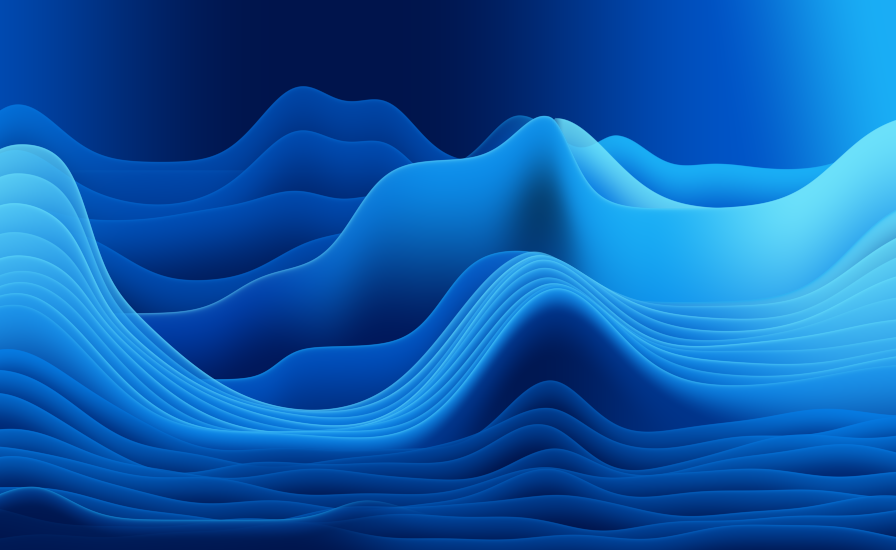
Write a Shadertoy shader that draws this background.

```glsl
// Flowing translucent blue waves and ridges beneath a navy to cyan sky.

const vec3 NAVY  = vec3(0.00, 0.08, 0.30);
const vec3 DEEP  = vec3(0.00, 0.19, 0.52);
const vec3 BLUE  = vec3(0.00, 0.33, 0.78);
const vec3 AZURE = vec3(0.02, 0.49, 0.90);
const vec3 CYAN  = vec3(0.10, 0.68, 0.96);
const vec3 PALE  = vec3(0.42, 0.88, 0.98);

// Bell curve with its own width on each side
float bump(float x, float center, float left, float right) {
    float d = (x - center) / (x < center ? left : right);
    return exp(-d * d);
}

// Soft rise from 0 to 1
float rise(float x, float center, float width) {
    return 1.0 / (1.0 + exp((center - x) / width));
}

float layeredSines(float x, float seed) {
    return 0.55 * sin(x * 11.0 + seed) + 0.30 * sin(x * 23.0 - seed * 1.7)
         + 0.15 * sin(x * 41.0 + seed * 2.9);
}

// Lays a fill below a ridge; depth is vertical, the rim is slope corrected
vec3 paint(vec3 behind, vec3 fill, float alpha, vec3 rim, float glow, float depth) {
    float slope = length(vec2(dFdx(depth), dFdy(depth))) * iResolution.y;
    float d = depth / max(slope, 0.001);
    float soft = 0.8 / iResolution.y;
    float mask = smoothstep(-soft, soft, d);
    float line = exp(-abs(d) / 0.003) + 0.2 * exp(-abs(d) / 0.014);
    vec3 color = mix(behind, fill, alpha * mask);
    return mix(color, rim, clamp(glow * line, 0.0, 1.0) * mask);
}

vec3 sky(vec2 p) {
    vec3 color = mix(BLUE * 0.95, NAVY, smoothstep(-0.08, 0.30, p.x));
    color = mix(color, BLUE, smoothstep(0.45, 0.84, p.x));
    return mix(color, CYAN, smoothstep(0.80, 1.0, p.x + 0.12 * (p.y - 0.85)));
}

float farRidge(float x) {
    return 0.705 + 0.105 * bump(x, 0.02, 0.06, 0.065)
         + 0.135 * bump(x, 0.335, 0.062, 0.06) + 0.10 * bump(x, 0.43, 0.05, 0.05);
}

float backRidge(float x) {
    return 0.69 + 0.10 * bump(x, 0.58, 0.05, 0.06) + 0.06 * bump(x, 0.69, 0.035, 0.045)
         + 0.012 * bump(x, 0.80, 0.04, 0.05) + 0.05 * rise(x, 0.95, 0.02);
}

float mainRidge(float x) {
    return 0.43 + 0.08 * rise(x, 0.262, 0.02) + 0.20 * rise(x, 0.395, 0.02)
         + 0.088 * bump(x, 0.613, 0.05, 0.03) - 0.09 * rise(x, 0.65, 0.018)
         + 0.18 * rise(x, 0.935, 0.03);
}

float middleRidge(float x) {
    return 0.31 + 0.06 * rise(x, 0.31, 0.012) + 0.18 * rise(x, 0.495, 0.02)
         - 0.10 * rise(x, 0.645, 0.02) + 0.20 * rise(x, 0.95, 0.03);
}

// Family of strands: t runs from the top strand (0) to the lowest (1)
float strandRidge(float x, float t) {
    float upper = (1.0 - t) * (1.0 - t);
    float y = 0.235 - 0.03 * t + 0.007 * sin(x * 18.0 + t * 9.0);
    y += mix(0.31, 0.24, t) * bump(x, 0.02, 0.14, mix(0.19, 0.12, t));
    y += 0.19 * upper * (1.0 - rise(x, 0.10, 0.012));
    y += mix(0.29, 0.24, t) * bump(x, mix(0.585, 0.61, t), mix(0.115, 0.10, t), 0.09);
    y += mix(0.20, 0.10, t) * rise(x, 0.65, 0.03);
    return y + (0.03 + 0.14 * upper) * rise(x, 0.95, 0.035);
}

float lowerRidge(float x, float t, float seed) {
    return mix(0.19, 0.03, t) + 0.022 * layeredSines(x, seed) + (1.0 - t)
         * (0.17 * bump(x, 0.0, 0.1, 0.12) + 0.10 * bump(x, 0.61, 0.07, 0.06) + 0.07 * rise(x, 0.78, 0.04));
}

void mainImage(out vec4 fragColor, in vec2 fragCoord) {
    vec2 p = fragCoord / iResolution.xy;
    float x = p.x;
    vec3 color = sky(p);

    // Distant ridges on the right
    float d = backRidge(x) - p.y;
    vec3 fill = mix(DEEP, CYAN, smoothstep(0.53, 0.70, x));
    color = paint(color, mix(fill, BLUE, smoothstep(0.0, 0.11, d)), 1.0, CYAN, 0.35, d);

    // Distant folds on the left
    for (int i = 0; i < 4; i++) {
        float k = float(i);
        d = mix(farRidge(x), 0.65, k * 0.2) - 0.05 * k + 0.018 * k * layeredSines(x, k * 2.3 + 1.0) - p.y;
        fill = mix(BLUE * 0.9, AZURE, 0.8 * bump(x, 0.0, 0.1, 0.09));
        fill = mix(fill, mix(DEEP, NAVY, 0.2 + k * 0.27), smoothstep(0.0, 0.15, d));
        float visible = 1.0 - smoothstep(0.50, 0.53, x);
        color = paint(color, fill, visible * 0.85, AZURE, visible * 0.4, d);
    }

    // Pale veil falling from the main peak
    d = 0.62 + 0.165 * bump(x, 0.62, 0.012, 0.085) - p.y;
    float veil = smoothstep(0.61, 0.63, x);
    color = paint(color, mix(PALE, AZURE, smoothstep(0.0, 0.12, d)), 0.85 * veil, PALE, 0.5 * veil, d);

    // Main mountain with a shaded fold under its peak
    d = mainRidge(x) - p.y;
    fill = mix(DEEP * 1.3, mix(AZURE, CYAN, 0.35), smoothstep(0.25, 0.50, x));
    fill = mix(fill, mix(CYAN, PALE, smoothstep(0.72, 0.90, x)), smoothstep(0.58, 0.72, x));
    vec3 shade = mix(NAVY * 1.2, AZURE, smoothstep(0.48, 0.76, x));
    fill = mix(fill, shade, smoothstep(0.0, mix(0.17, 0.34, smoothstep(0.3, 0.48, x)), d));
    fill *= 1.0 - 0.4 * bump(x, 0.605, 0.04, 0.035) * bump(d, 0.16, 0.08, 0.12);
    color = paint(color, fill, 1.0, PALE, 0.55, d);

    // Middle slope behind the strands
    d = middleRidge(x) - p.y;
    fill = mix(BLUE, PALE, smoothstep(0.45, 1.1, x));
    color = paint(color, mix(fill, DEEP, smoothstep(0.0, 0.14, d)), 0.9, CYAN, 0.6, d);

    // Translucent strands sweeping across the canvas
    for (int i = 0; i < 9; i++) {
        float t = float(i) / 8.0;
        d = strandRidge(x, t) - p.y;
        float side = bump(x, 0.0, 0.1, 0.12) + smoothstep(0.72, 1.0, x);
        float light = 0.95 * side + 0.35 * bump(x, 0.6, 0.12, 0.14);
        fill = mix(AZURE, PALE, clamp(light * (1.0 - 0.8 * t), 0.0, 1.0));
        shade = mix(mix(BLUE, DEEP, 0.3 + 0.6 * t), AZURE, side * (1.0 - t));
        fill = mix(fill, shade, smoothstep(0.0, 0.05 + 0.13 * side, d));
        color = paint(color, fill, 0.75, mix(PALE, CYAN, 0.4 * t), 0.55 + 0.2 * sin(t * 29.0 + x * 7.0), d);
    }

    // Hollow beneath the breaking wave
    d = strandRidge(x, 1.0) - p.y;
    color = mix(color, NAVY, 0.9 * bump(x, 0.59, 0.10, 0.12) * smoothstep(0.02, 0.13, d));

    // Low dark swells
    for (int i = 0; i < 9; i++) {
        float t = float(i) / 8.0;
        d = lowerRidge(x, t, float(i) * 1.3 + 0.5) - p.y;
        float light = bump(x, 0.0, 0.1, 0.2) + bump(x, 0.95, 0.18, 0.2);
        fill = mix(BLUE * 0.75, AZURE, light * (1.0 - t));
        fill = mix(fill, mix(NAVY, DEEP, light * (1.0 - t)), smoothstep(0.0, 0.065, d));
        color = paint(color, fill, 0.8, AZURE, 0.35 + 0.25 * light, d);
    }

    // Bright crest over the dark lower left corner
    d = 0.055 + 0.06 * bump(x, 0.035, 0.07, 0.06) + 0.035 * bump(x, 0.41, 0.05, 0.06) - p.y;
    float corner = 1.0 - smoothstep(0.32, 0.50, x);
    color = paint(color, mix(DEEP, NAVY, smoothstep(0.0, 0.04, d)), 0.85 * corner, CYAN, 0.6 * corner, d);

    fragColor = vec4(color, 1.0);
}
```
